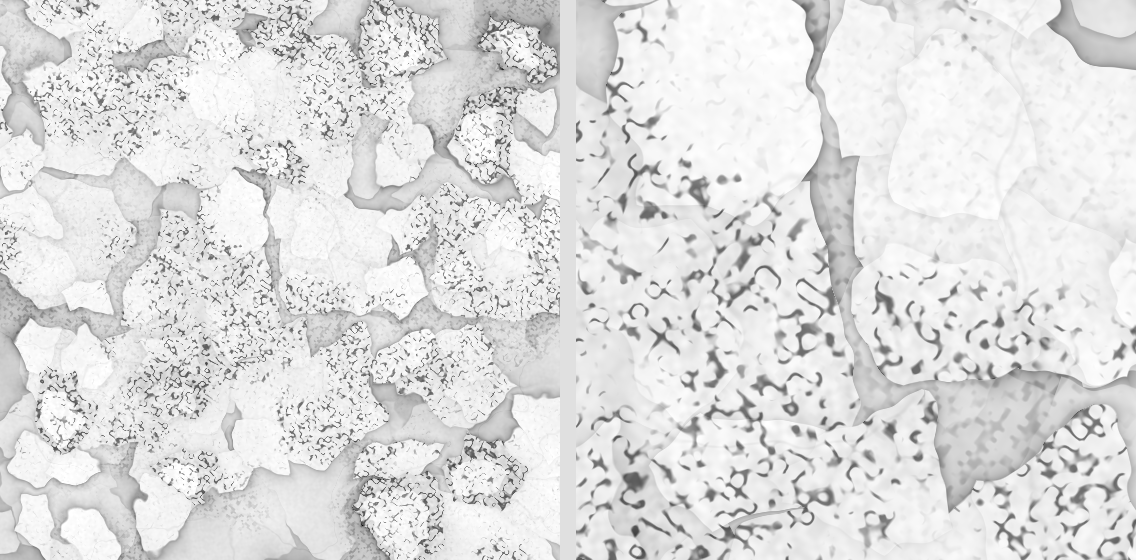
Left, the full canvas; right, a detail of the centre.
A Shadertoy shader for this texture map:

```glsl
// Occlusion map of rocky ground: layers of irregular angular stones are
// stacked from low to high, each darkening whatever lies below its edge.
// Short scribbled pits, fine stipple and faint cracks roughen the surfaces.

const float TAU = 6.2831853;

struct Layer {
    float grid;       // cells across the canvas
    float seed;
    float radius;     // in cells
    float threshold;  // higher means fewer stones
    float clump;      // 0 scattered, 1 gathered into plateaus
    float height;
    float rough;
};

struct Ground {
    float shade;
    float height;
    float rough;
    float occlusion;
};

float hash(vec2 p) {
    return fract(sin(dot(p, vec2(127.1, 311.7))) * 43758.5453);
}

float noise(vec2 p) {
    vec2 i = floor(p), f = fract(p);
    f = f * f * (3.0 - 2.0 * f);
    return mix(mix(hash(i), hash(i + vec2(1, 0)), f.x),
               mix(hash(i + vec2(0, 1)), hash(i + vec2(1, 1)), f.x), f.y);
}

vec2 turn(vec2 p) {
    return mat2(0.8, 0.6, -0.6, 0.8) * p;
}

float fbm(vec2 p, int octaves) {
    float sum = 0.0, total = 0.0, amp = 1.0;
    for (int i = 0; i < octaves; i++) {
        sum += amp * noise(p);
        total += amp;
        amp *= 0.5;
        p = 2.0 * turn(p) + 7.3;
    }
    return sum / total;
}

// Signed distance to an uneven six-sided stone
float stoneDistance(vec2 p, float radius, float seed) {
    float d = length(p) - 1.15 * radius;
    for (int i = 0; i < 6; i++) {
        float k = float(i);
        float angle = (k + 0.8 * hash(vec2(seed, k))) * TAU / 6.0;
        float reach = radius * mix(0.6, 1.0, hash(vec2(k, seed + 3.0)));
        d = max(d, dot(p, vec2(cos(angle), sin(angle))) - reach);
    }
    return d;
}

// Stacks one layer of stones and their contact shadows on the ground
Ground addStones(Ground g, vec2 p, Layer layer, float pixel) {
    vec2 q = p * layer.grid;
    for (int y = -1; y <= 1; y++)
    for (int x = -1; x <= 1; x++) {
        vec2 cell = floor(q) + vec2(x, y);
        float seed = 97.0 * hash(cell + layer.seed * 17.3);
        vec2 jitter = vec2(hash(cell + seed), hash(cell - seed)) - 0.5;
        vec2 center = cell + 0.5 + 0.6 * jitter;
        float region = noise(center / layer.grid * 3.0 + 5.0);
        if (mix(hash(vec2(seed, 8.0)), region, layer.clump) < layer.threshold) continue;

        float size = layer.radius * mix(0.7, 1.0, hash(vec2(seed, 11.0)));
        float d = stoneDistance(q - center, size, seed) / layer.grid;
        float height = layer.height + 0.2 * (hash(vec2(seed, 13.0)) - 0.5);
        float drop = clamp(height - g.height, 0.12, 1.0);
        float gap = max(d, 0.0);
        float shadow = 0.22 * exp(-gap * layer.grid / 0.13) + 0.27 * exp(-gap / 0.004);
        g.occlusion = max(g.occlusion, drop * shadow);

        float cover = smoothstep(pixel, -pixel, d);
        float tilt = 0.04 * dot(jitter, q - center);
        g.shade = mix(g.shade, mix(0.885, 0.98, min(height, 1.0)) + tilt, cover);
        g.height = mix(g.height, height, cover);
        g.rough = mix(g.rough, layer.rough, cover);
        g.occlusion *= 1.0 - cover;
    }
    return g;
}

// Short dark strokes, denser where the surface is rougher
float scribble(vec2 p, float rough) {
    float stroke = 1.0 - smoothstep(0.03, 0.17, abs(noise(turn(p) * 130.0) - 0.5));
    float broken = noise(turn(turn(p)) * 230.0 + 40.0);
    return stroke * smoothstep(0.55 - 0.4 * rough, 0.9 - 0.4 * rough, broken);
}

void mainImage(out vec4 fragColor, in vec2 fragCoord) {
    vec2 p = fragCoord / iResolution.y;
    float pixel = 1.0 / iResolution.y;

    // Broad and fine bending of the outlines
    vec2 bend = vec2(fbm(p * 9.0, 4), fbm(p * 9.0 + 31.0, 4)) - 0.5;
    vec2 chip = vec2(fbm(p * 55.0, 2), fbm(p * 55.0 + 17.0, 2)) - 0.5;
    vec2 q = p + 0.10 * bend + 0.006 * chip;
    vec2 jagged = q + 0.012 * chip;

    // Floor with darker hollows, then stones from low to high
    float hollow = smoothstep(0.6, 0.85, noise(p * 4.0 + 2.0));
    Ground g = Ground(0.88 - 0.08 * hollow, 0.0, 0.0, 0.0);
    g = addStones(g, q, Layer(4.5, 1.0, 0.60, 0.35, 0.7, 0.20, 0.0), pixel);
    g = addStones(g, q, Layer(7.0, 2.0, 0.55, 0.47, 0.7, 0.40, 0.0), pixel);
    g = addStones(g, q, Layer(4.4, 3.0, 0.68, 0.52, 0.7, 0.80, 0.05), pixel);
    g = addStones(g, q, Layer(9.0, 4.0, 0.60, 0.54, 0.7, 0.90, 0.05), pixel);
    // Rough boulders, each with a smoother top facet
    g = addStones(g, jagged, Layer(5.0, 5.0, 0.42, 0.65, 0.0, 0.92, 1.0), pixel);
    g = addStones(g, jagged + 0.008, Layer(5.0, 5.0, 0.27, 0.65, 0.0, 1.0, 0.35), pixel);

    // Surface detail: pits, stipple in the low parts, cracks and grain
    float low = 1.0 - clamp(g.height, 0.0, 1.0);
    float worn = smoothstep(0.46, 0.66, fbm(p * 9.0 + 3.0, 5));
    float rough = min(g.rough + 0.5 * worn * smoothstep(0.3, 0.7, g.height), 1.0);
    float patches = smoothstep(0.4, 0.6, fbm(p * 9.0 + 50.0, 4));
    float stipple = smoothstep(0.45, 0.9, noise(turn(p) * 260.0));
    float crack = 1.0 - smoothstep(0.0, 0.015, abs(noise(q * 9.0 + 20.0) - 0.5));

    float shade = g.shade * (1.0 - g.occlusion) + 0.08 * (fbm(p * 12.0, 4) - 0.5);
    shade -= 0.08 * rough * rough + min(rough * 1.2, 0.5) * scribble(p, rough);
    shade -= 0.16 * low * patches * stipple + 0.04 * crack;
    shade += (0.03 + 0.08 * rough) * (noise(turn(p) * 220.0 + 9.0) - 0.5);
    fragColor = vec4(vec3(clamp(shade, 0.0, 1.0)), 1.0);
}
```
